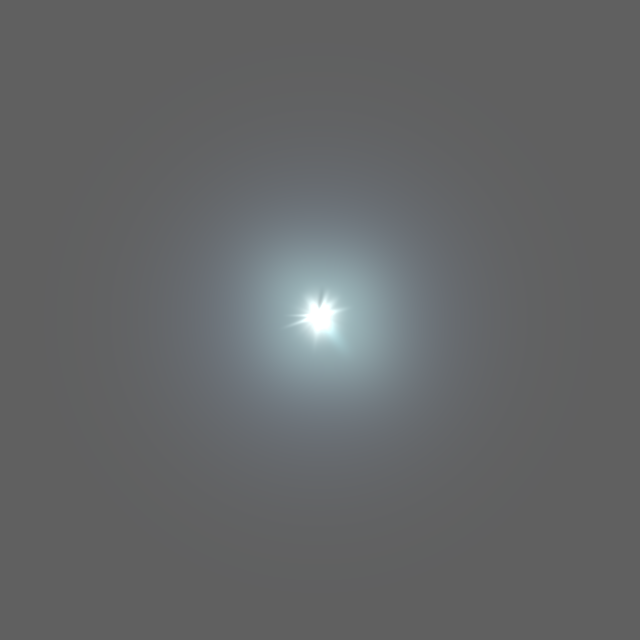
Give the GLSL for this background, as a three.js fragment shader.

```glsl
// A pale star glowing in grey haze: a wide blue halo, a soft squarish teal
// disc and a white core are summed as exponential falloffs, then short
// tapered rays and one dark notch are added around the core.
varying vec2 vUv;

const vec3 HAZE_GREY = vec3(0.376);
const vec3 HALO_BLUE = vec3(0.07, 0.11, 0.16);
const vec3 DISC_TEAL = vec3(0.19, 0.265, 0.23);
const vec3 CORE_WHITE = vec3(0.5, 0.42, 0.4);
const vec3 RAY_WHITE = vec3(1.0, 0.98, 0.96);
const vec3 RAY_CYAN = vec3(0.5, 0.95, 1.0);

// Smooth falloff from 1 at the middle; radius is where it reaches 1/e.
float glow(float dist, float radius) {
  float x = dist / radius;
  return exp(-x * x);
}

// Rounded-square distance: power 2 is a circle, higher is squarer.
float superLength(vec2 p, float power) {
  vec2 q = pow(abs(p) + 1e-5, vec2(power));
  return pow(q.x + q.y, 1.0 / power);
}

// Lengthens a shape along a unit axis.
vec2 stretch(vec2 p, vec2 axis, float amount) {
  return p - axis * dot(p, axis) * (1.0 - 1.0 / amount);
}

// Tapered beam leaving the origin at an angle in degrees.
float ray(vec2 p, float angle, float reach, float width) {
  float a = radians(angle);
  vec2 dir = vec2(cos(a), sin(a));
  float along = dot(p, dir);
  float across = dot(p, vec2(-dir.y, dir.x));
  float fade = smoothstep(0.0, 0.015, along) * (1.0 - smoothstep(0.0, reach, along));
  return glow(across, width) * fade;
}

// Fine streaks near the core, from layered sines around the circle.
float streaks(vec2 p) {
  float a = atan(p.y, p.x);
  float waves = sin(a * 7.0 + 0.8) + 0.6 * sin(a * 13.0 + 2.1) + 0.4 * sin(a * 23.0);
  float d = length(p);
  return waves * smoothstep(0.008, 0.025, d) * glow(d, 0.032);
}

void main() {
  vec2 p = vUv - vec2(0.4985, 0.507);
  vec2 diagonal = normalize(vec2(1.0, -1.0));

  // Broad halo and inner disc
  vec3 color = HAZE_GREY;
  color += HALO_BLUE * glow(length(p + vec2(0.0, 0.004)), 0.21);
  vec2 discPos = stretch(p - vec2(0.010, -0.002), diagonal, 1.1);
  color += DISC_TEAL * glow(superLength(discPos, 2.5), 0.1);

  // Core, drawn out slightly downward
  color += CORE_WHITE * glow(length((p - vec2(0.001, -0.003)) * vec2(1.0, 0.88)), 0.025);

  // Rays and the dark notch above the core
  float beams = 0.22 * ray(p, 14.0, 0.060, 0.0035);
  beams += 0.20 * ray(p, 43.0, 0.052, 0.0045);
  beams += 0.24 * ray(p, 70.0, 0.050, 0.0040);
  beams += 0.20 * ray(p, 123.0, 0.050, 0.0060);
  beams += 0.22 * ray(p, 180.0, 0.060, 0.0022);
  beams += 0.26 * ray(p, 199.0, 0.070, 0.0028);
  beams += 0.10 * ray(p, 262.0, 0.070, 0.0040);
  beams -= 0.28 * ray(p, 83.0, 0.052, 0.0040);
  color += RAY_WHITE * (beams + 0.018 * streaks(p));
  color += RAY_CYAN * 0.16 * ray(p, 307.0, 0.095, 0.0110);

  gl_FragColor = vec4(clamp(color, 0.0, 1.0), 1.0);
}
```
